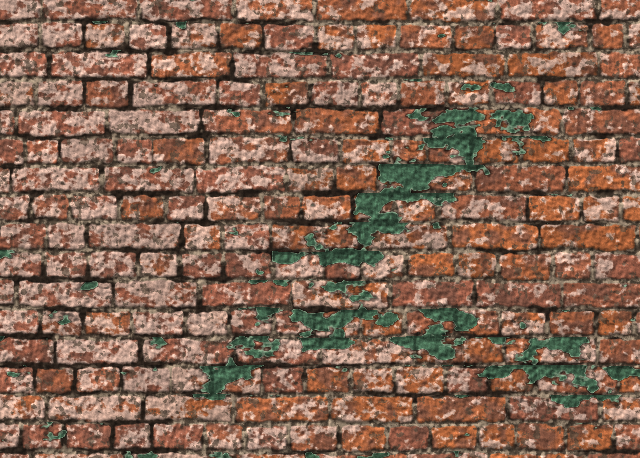
Reproduce this texture procedurally as a WebGL 1 fragment shader.

```glsl
precision highp float;
uniform vec2 u_resolution;

const float COURSES = 16.0;
const float HEADERS = 14.0;      // header widths across the wall
const float HEADER_WIDTH = 1.6;  // measured in course heights

const vec3 RED = vec3(0.59, 0.36, 0.28);
const vec3 ORANGE = vec3(0.66, 0.38, 0.23);
const vec3 BROWN = vec3(0.43, 0.29, 0.24);
const vec3 LIME = vec3(0.77, 0.65, 0.59);
const vec3 MORTAR = vec3(0.58, 0.51, 0.43);
const vec3 DIRT = vec3(0.33, 0.28, 0.23);
const vec3 GAP = vec3(0.13, 0.10, 0.08);
const vec3 PAINT = vec3(0.24, 0.35, 0.27);
const vec3 PAINT_EDGE = vec3(0.55, 0.63, 0.53);

float hash(vec2 p) {
  vec3 q = fract(p.xyx * 0.1031);
  q += dot(q, q.yzx + 33.33);
  return fract((q.x + q.y) * q.z);
}

float noise(vec2 p) {
  vec2 i = floor(p), f = fract(p);
  f = f * f * (3.0 - 2.0 * f);
  return mix(mix(hash(i), hash(i + vec2(1, 0)), f.x),
             mix(hash(i + vec2(0, 1)), hash(i + vec2(1, 1)), f.x), f.y);
}

float fbm(vec2 p) {
  float sum = 0.0, amp = 0.533;
  for (int i = 0; i < 4; i++) {
    sum += amp * noise(p);
    p = mat2(1.6, 1.2, -1.2, 1.6) * p + 7.3;
    amp *= 0.5;
  }
  return sum;
}

float roundBox(vec2 p, vec2 halfSize, float r) {
  vec2 d = abs(p) - halfSize + r;
  return length(max(d, 0.0)) + min(max(d.x, d.y), 0.0) - r;
}

float segment(vec2 p, vec2 a, vec2 b) {
  vec2 d = b - a;
  return length(p - a - d * clamp(dot(p - a, d) / dot(d, d), 0.0, 1.0));
}

// Jittered position of the k-th upright joint in a course
float joint(float k, float row) {
  return k + 0.26 * (hash(vec2(mod(k, HEADERS) + 3.0, row + 41.0)) - 0.5);
}

// Brick under a point: xy = offset from centre, z = half width, w = id
vec4 findBrick(float x, float y) {
  float row = floor(y);
  float u = x * HEADERS + 2.0 * hash(vec2(row + 19.0, 5.0));
  float k = floor(u);
  k += step(joint(k + 1.0, row), u) - step(u, joint(k, row));
  float pair = floor(k * 0.5);
  float splitChance = mod(row, 2.0) < 0.5 ? 0.87 : 0.15;
  bool split = hash(vec2(mod(pair, HEADERS * 0.5) + 11.0, row + 73.0)) < splitChance;
  float first = split ? k : pair * 2.0;
  float left = joint(first, row);
  float right = joint(first + (split ? 1.0 : 2.0), row);
  vec2 offset = vec2((u - 0.5 * (left + right)) * HEADER_WIDTH, y - row - 0.5);
  return vec4(offset, 0.5 * (right - left) * HEADER_WIDTH,
              mod(first, HEADERS) + (row + 2.0) * 17.0);
}

vec3 brickColor(vec2 p, float id, float leftness, float grain) {
  float heat = hash(vec2(id, 1.7)), wash = hash(vec2(id, 8.3));
  vec3 c = mix(RED, ORANGE, smoothstep(0.35, 0.95, heat + 0.3 - 0.5 * leftness));
  c = mix(c, BROWN, 0.75 * smoothstep(0.42, 0.68, fbm(p * 1.9 + id * 3.1)));
  float lime = fbm(p * vec2(2.3, 3.4) + id * 5.7) + 0.24 * (wash - 0.5) + 0.13 * leftness;
  c = mix(c, LIME, 0.85 * smoothstep(0.50, 0.68, lime + 0.45 * (grain - 0.5)));
  c *= 0.93 + 0.16 * hash(vec2(id, 4.9));
  return mix(c, DIRT, 0.7 * smoothstep(0.62, 0.72, fbm(p * 5.0 + 31.0)));
}

vec3 mortarColor(vec2 p, float offsetY, float edge, float leftness, float grain) {
  vec3 c = mix(DIRT, MORTAR, smoothstep(0.34, 0.62, grain));
  float hollow = fbm(p * vec2(0.9, 1.4) + 53.0) + 0.12 * leftness;
  float shadow = smoothstep(0.1, -0.3, offsetY) * smoothstep(0.14, 0.0, edge);
  return mix(c, GAP, clamp(0.55 * shadow + smoothstep(0.53, 0.72, hollow), 0.0, 0.92));
}

// Diagonal bands where the old paint survives
float paintRegion(vec2 uv) {
  float d = min(segment(uv, vec2(0.78, 0.72), vec2(0.32, 0.20)),
                segment(uv, vec2(0.47, 0.32), vec2(0.93, 0.20)));
  return smoothstep(0.14, 0.02, d);
}

void main() {
  vec2 uv = gl_FragCoord.xy / u_resolution;
  vec2 p = uv * vec2(HEADERS * HEADER_WIDTH, COURSES) + 40.0;
  float pixel = COURSES / u_resolution.y;
  float leftness = smoothstep(0.75, 0.1, uv.x);

  // Uneven courses and chipped brick outlines
  float wave = 0.12 * (noise(p * vec2(0.55, 0.8)) - 0.5);
  vec4 b = findBrick(uv.x, uv.y * COURSES - 0.23 + wave);
  float edge = roundBox(b.xy, vec2(b.z - 0.065, 0.42), 0.10);
  edge += 0.20 * (fbm(p * 3.2 + 9.0) - 0.46);
  float cover = smoothstep(pixel, -pixel, edge);

  // Grain and relief lit from above left
  float grain = fbm(p * 7.0);
  float relief = grain - fbm(p * 7.0 + vec2(-0.4, 0.6));
  vec3 face = brickColor(p, b.w, leftness, grain);
  float rim = smoothstep(-0.10, 0.0, edge);
  face *= 1.0 + rim * (b.y > 0.0 ? 0.08 : -0.38);
  vec3 color = mix(mortarColor(p, b.y, edge, leftness, grain), face, cover);

  // Peeling paint, clinging to the upper edges
  float topness = smoothstep(-0.45, 0.45, b.y);
  float flake = fbm(p * vec2(1.1, 1.7) + 17.0) - 0.5 + 0.2 * topness
              + 0.30 * paintRegion(uv) - 0.43;
  float film = smoothstep(-0.012, 0.012, flake);
  color *= 1.0 - 0.5 * smoothstep(-0.06, 0.0, flake);
  vec3 coat = PAINT * (0.72 + 0.65 * grain) * mix(0.7, 1.0, cover);
  coat = mix(coat, PAINT_EDGE, 0.7 * smoothstep(0.035, 0.008, flake));
  color = mix(color, coat, film);

  color *= 1.0 + 0.85 * relief;
  gl_FragColor = vec4(clamp(color, 0.0, 1.0), 1.0);
}
```
